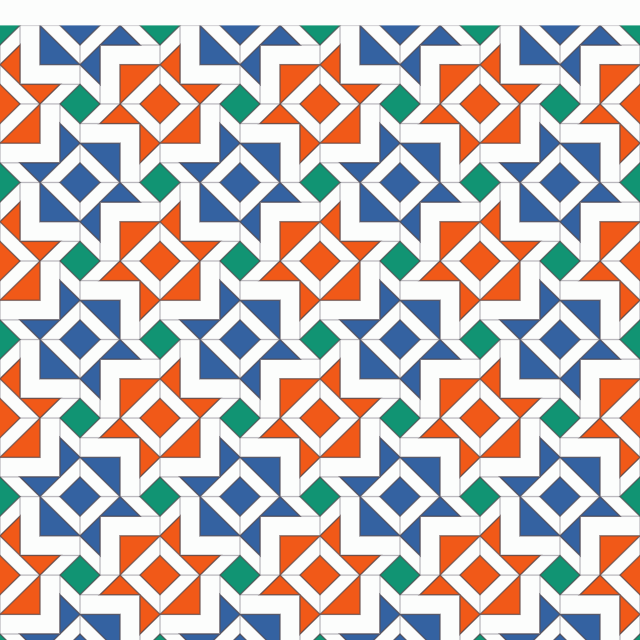
This pattern is drawn by a WebGL 2 fragment shader. Its source:

```glsl
#version 300 es
precision highp float;
// Draws a tiling of blue and orange pinwheel stars linked by green diamonds.
uniform vec2 u_resolution;
out vec4 fragColor;

// Layout: one repeat spans UNITS grid units; its size is in canvas widths
const float UNITS = 8.0;
const vec2 REPEAT = vec2(0.25, 0.2454);
const float PATTERN_TOP = 0.9603;
const vec2 BLUE_CENTRE = vec2(0.125, PATTERN_TOP);

// Strokes, in grid units
const float OUTLINE_HALF_WIDTH = 0.030;
const float GUIDE_HALF_WIDTH = 0.030;
const float OUTLINE_STRENGTH = 0.75;
const float GUIDE_STRENGTH = 0.80;
const float SOFTNESS = 0.040;

const vec3 WHITE = vec3(0.988, 0.992, 0.988);
const vec3 BLUE = vec3(0.205, 0.385, 0.630);
const vec3 ORANGE = vec3(0.945, 0.350, 0.095);
const vec3 GREEN = vec3(0.065, 0.580, 0.450);
const vec3 OUTLINE = vec3(0.270, 0.220, 0.240);
const vec3 GUIDE = vec3(0.640, 0.630, 0.660);

const float DIAGONAL = 0.70710678;

float coverage(float d, float blur) {
    return 1.0 - smoothstep(-blur, blur, d);
}

float segment(vec2 p, vec2 a, vec2 b) {
    vec2 pa = p - a, ba = b - a;
    return length(pa - ba * clamp(dot(pa, ba) / dot(ba, ba), 0.0, 1.0));
}

// Local position in a repeat, centred on the given lattice point
vec2 repeatAround(vec2 p, vec2 centre) {
    return mod(p - centre + 0.5 * UNITS, UNITS) - 0.5 * UNITS;
}

// Fold over both diagonals into the wedge x >= |y|
vec2 foldDiagonals(vec2 p) {
    if (p.x + p.y < 0.0) p = -p;
    return p.x < p.y ? p.yx : p;
}

// Core diamond, square corner and pinwheel point
float star(vec2 p) {
    float core = (p.x + abs(p.y) - 1.0) * DIAGONAL;
    float corner = max(p.x - 2.0, (2.0 - p.x + p.y) * DIAGONAL);
    float point = max(p.y - 1.0,
                      max(p.x - p.y - 2.0, 2.0 - p.x - p.y) * DIAGONAL);
    return min(core, min(corner, point));
}

// Link diamond halfway between neighbouring stars
float link(vec2 p) {
    return (4.0 - p.x + abs(p.y) - 1.0) * DIAGONAL;
}

// Thin construction lines through the white bands
float guides(vec2 p) {
    float axis = segment(p, vec2(1.0, 0.0), vec2(3.0, 0.0));
    float band = segment(p, vec2(1.0, 1.0), vec2(4.0, 1.0));
    float slant = segment(p, vec2(2.0, 0.0), vec2(3.0, 1.0));
    return min(axis, min(band, slant));
}

void main() {
    vec2 uv = gl_FragCoord.xy / u_resolution;
    vec2 p = (uv - BLUE_CENTRE) / REPEAT * UNITS;
    float pixel = UNITS / min(REPEAT.x * u_resolution.x, REPEAT.y * u_resolution.y);
    float blur = max(0.75 * pixel, SOFTNESS);

    // Orange stars sit half a repeat away; blue ones are mirrored
    vec2 blueLocal = repeatAround(p, vec2(0.0));
    vec2 orangeLocal = repeatAround(p, vec2(0.5 * UNITS));
    vec2 bluePos = foldDiagonals(blueLocal * vec2(-1.0, 1.0));
    vec2 orangePos = foldDiagonals(orangeLocal);

    float blueDist = star(bluePos);
    float orangeDist = star(orangePos);
    float greenDist = link(bluePos);
    float guideDist = min(guides(bluePos), guides(orangePos));
    float edgeDist = min(min(abs(blueDist), abs(orangeDist)), abs(greenDist));

    // Layers from the ground up
    vec3 color = WHITE;
    color = mix(color, GUIDE, GUIDE_STRENGTH * coverage(guideDist - GUIDE_HALF_WIDTH, blur));
    color = mix(color, BLUE, coverage(blueDist, blur));
    color = mix(color, ORANGE, coverage(orangeDist, blur));
    color = mix(color, GREEN, coverage(greenDist, blur));
    color = mix(color, OUTLINE, OUTLINE_STRENGTH * coverage(edgeDist - OUTLINE_HALF_WIDTH, blur));

    // Plain strip above the pattern
    float topEdge = (uv.y - PATTERN_TOP) * u_resolution.y;
    color = mix(color, WHITE, smoothstep(-0.75, 0.75, topEdge));
    fragColor = vec4(color, 1.0);
}
```
